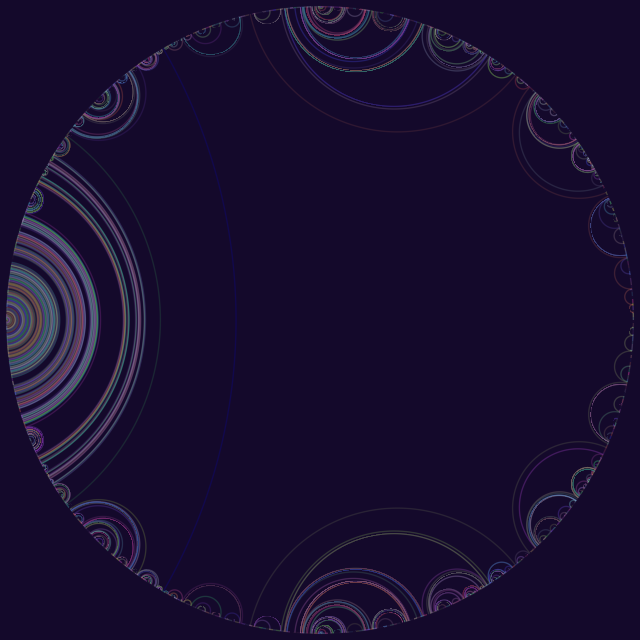
This background is drawn by a three.js fragment shader. Its source:

```glsl
// Fine coloured arcs nested inside a disk on a dark violet ground.
// Each arc is a hyperbolic geodesic joining two angles k/(2^n-1) and l/(2^n-1)
// that follow the same path under angle doubling (a quadratic lamination).
varying vec2 vUv;

const float PI = 3.14159265;
const float DISK_RADIUS = 0.4896;
const float LINE_WIDTH = 0.0042;
const float LONGEST_SIDE_ARC = 1.0 / 7.0;
const int MAX_PERIOD = 10;
const vec3 GROUND = vec3(0.08, 0.036, 0.17);
const vec3 DEEP_BLUE = vec3(0.03, 0.02, 0.62);

float hash(vec2 v) {
  return fract(sin(dot(v, vec2(12.99, 78.23))) * 4375.85);
}

vec3 threadColor(vec2 key) {
  vec3 tint = vec3(hash(key), hash(key + 3.7), hash(key + 8.1));
  return vec3(0.22, 0.2, 0.28) + 0.65 * tint;
}

float doubled(float x, float turns) {
  x *= 2.0;
  return x >= turns ? x - turns : x;
}

bool within(float x, float low, float high) {
  return x > low && x <= high;
}

// True when k and l are paired: equal itineraries, and an empty arc between.
bool isPair(float k, float l, float turns, int period) {
  if (k < 1.0 || l <= k || l >= turns) return false;
  float low = 0.5 * k;
  float high = 0.5 * (k + turns);
  float x = k;
  float y = l;
  for (int i = 0; i < MAX_PERIOD; i++) {
    if (i >= period) break;
    if (i > 0 && x == k) return false;
    if (within(x, low, high) != within(y, low, high)) return false;
    if ((x > k && x < l) || (y > k && y < l)) return false;
    x = doubled(x, turns);
    y = doubled(y, turns);
  }
  return true;
}

// Distance to the circle that meets the rim at right angles at both ends.
float arcDistance(vec2 p, float startTurn, float endTurn) {
  float middle = PI * (startTurn + endTurn);
  float halfAngle = PI * (endTurn - startTurn);
  vec2 center = vec2(cos(middle), sin(middle)) / cos(halfAngle);
  return abs(length(p - center) - tan(halfAngle));
}

vec3 addArc(vec3 color, vec2 p, float k, float l, float turns, int period, float side) {
  float d = arcDistance(p, k / turns, l / turns);
  if (d > LINE_WIDTH || !isPair(k, l, turns, period)) return color;
  float rank = float(period - 2) / float(MAX_PERIOD - 2);
  float strength = period == 2 ? 0.3 : mix(0.14, 0.46, rank * rank);
  vec3 thread = period == 2 ? DEEP_BLUE : threadColor(vec2(k + side * 0.37, l));
  return mix(color, thread, strength * (1.0 - smoothstep(0.0, LINE_WIDTH, d)));
}

// Arcs centred on the left end of the axis; the point fixes their angle.
vec3 addAxisArcs(vec3 color, vec2 p, float turns, int period) {
  float cosine = -2.0 * p.x / (dot(p, p) + 1.0);
  float startTurn = 0.5 - acos(clamp(cosine, 0.0, 1.0)) / (2.0 * PI);
  float nearest = floor(startTurn * turns + 0.5);
  for (int j = -2; j <= 2; j++) {
    float k = nearest + float(j);
    color = addArc(color, p, k, turns - k, turns, period, 0.0);
  }
  return color;
}

// Other arcs: try each far end on one side (-1 or 1), solve for the near end.
vec3 addSideArcs(vec3 color, vec2 p, float turns, int period, float way, float side) {
  float here = atan(p.y, p.x) / (2.0 * PI) * turns;
  float first = way < 0.0 ? floor(here) : floor(here) + 1.0;
  float longest = LONGEST_SIDE_ARC * turns + 0.5;
  for (int j = 0; j < 160; j++) {
    float far = first + way * float(j);
    float reach = abs(far - here);
    if (reach > longest || far < 1.0 || far > 0.5 * turns) break;
    float angle = 2.0 * PI * far / turns;
    vec2 e = vec2(cos(angle), sin(angle));
    float across = max(abs(dot(p, vec2(-e.y, e.x))), 0.00001);
    float slope = (0.5 * (dot(p, p) + 1.0) - dot(p, e)) / across;
    float near = floor(far - way * turns * atan(slope) / PI + 0.5);
    if (abs(near - here) > reach || abs(near - far) > longest) continue;
    float k = min(near, far);
    float l = max(near, far);
    if (k + l != turns) color = addArc(color, p, k, l, turns, period, side);
  }
  return color;
}

void main() {
  vec2 p = (vUv - 0.5) / DISK_RADIUS;
  float radius = length(p);
  float side = p.y < 0.0 ? 1.0 : 0.0;
  vec2 folded = vec2(p.x, abs(p.y));
  vec3 color = GROUND;
  if (radius < 1.004) {
    float turns = 1.0;
    for (int period = 2; period <= MAX_PERIOD; period++) {
      turns = 2.0 * turns + 1.0;
      if (p.x < 0.0) color = addAxisArcs(color, folded, turns, period);
      if (radius < 0.62) continue;
      color = addSideArcs(color, folded, turns, period, -1.0, side);
      color = addSideArcs(color, folded, turns, period, 1.0, side);
    }
    color = mix(color, GROUND, smoothstep(0.999, 1.003, radius));
  }
  // Broken, faintly tinted rim
  float dash = floor(atan(p.y, p.x) * 90.0);
  float rim = 1.0 - smoothstep(0.0, LINE_WIDTH, abs(radius - 1.0));
  color = mix(color, threadColor(vec2(dash, 5.0)), rim * 0.45 * hash(vec2(dash, 2.0)));
  gl_FragColor = vec4(color, 1.0);
}
```
